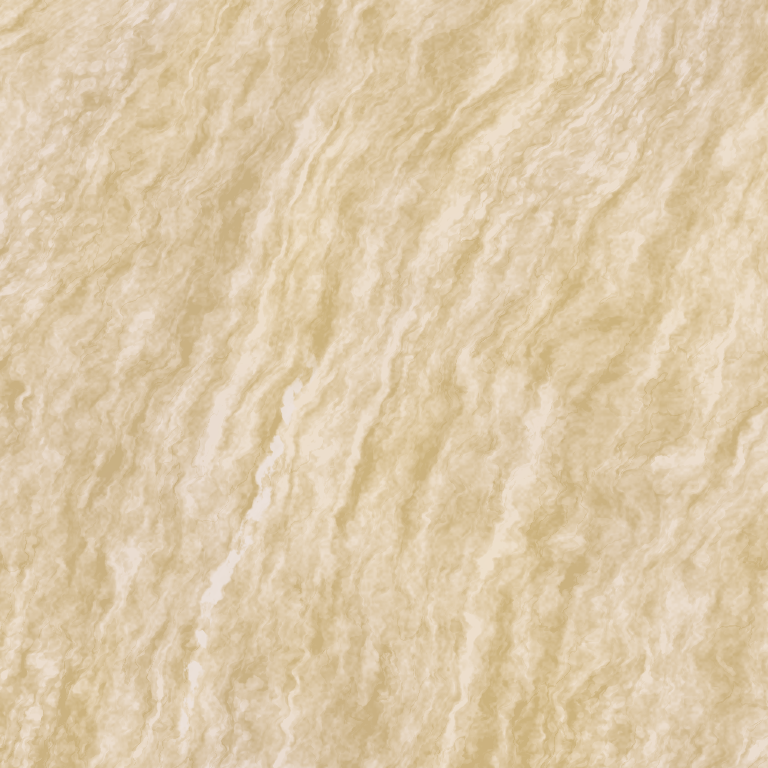
This texture is drawn by a WebGL 1 fragment shader. Its source:

```glsl
precision highp float;
uniform vec2 u_resolution;

#define LEAN 0.25
#define BEND 0.17
#define WAVE 0.17
#define BAND_CONTRAST 0.85
#define FIBRE_CONTRAST 0.95
#define FLAKE_CONTRAST 0.20
#define GRAIN_CONTRAST 0.62
#define VEIN_STRENGTH 0.36
#define OCHRE_STRENGTH 0.28
#define PEBBLE_STRENGTH 0.32
#define FISSURE_WIDTH 0.014
#define BRIGHTNESS 0.05

const vec3 OCHRE = vec3(0.812, 0.718, 0.540);
const vec3 SAND = vec3(0.868, 0.788, 0.660);
const vec3 CREAM = vec3(0.915, 0.855, 0.780);
const vec3 CHALK = vec3(0.925, 0.885, 0.860);

float hash(vec2 p) {
  return fract(sin(dot(p, vec2(127.1, 311.7))) * 43758.5453);
}

float noise(vec2 p) {
  vec2 i = floor(p), f = fract(p);
  f = f * f * (3.0 - 2.0 * f);
  return mix(mix(hash(i), hash(i + vec2(1, 0)), f.x),
             mix(hash(i + vec2(0, 1)), hash(i + vec2(1, 1)), f.x), f.y);
}

float fbm(vec2 p) {
  float sum = 0.0, amp = 0.5;
  for (int i = 0; i < 4; i++) {
    sum += amp * noise(p);
    p = p * 2.03 + 17.3;
    amp *= 0.5;
  }
  return sum / 0.9375;
}

// Line where a field crosses a level
float contour(float field, float level, float width) {
  return 1.0 - smoothstep(0.4 * width, width, abs(field - level));
}

// Rounded grains on a jittered grid; some cells stay empty
float pebbles(vec2 p) {
  vec2 cell = floor(p);
  float cover = 0.0;
  for (int y = -1; y <= 1; y++) {
    for (int x = -1; x <= 1; x++) {
      vec2 id = cell + vec2(x, y);
      vec2 center = id + 0.2 + 0.6 * vec2(hash(id), hash(id + 41.0));
      float radius = 0.58 * hash(id + 83.0);
      cover = max(cover, smoothstep(-0.06, 0.1, radius - length(p - center)));
    }
  }
  return cover;
}

void main() {
  vec2 p = gl_FragCoord.xy / u_resolution;

  // Bent, wavy flow with torn edges: x runs across the layers, y along them
  float across = p.x - LEAN * p.y - BEND * p.y * p.y;
  float ragged = 0.028 * (fbm(p * 13.0) - 0.5) + 0.019 * (fbm(p * 55.0) - 0.5);
  float wave = WAVE * (fbm(p * vec2(2.2, 2.8) + 3.7) - 0.5);
  vec2 flow = vec2(across + wave + ragged, p.y);

  // Layers are clear in some zones and fade out in others
  float strata = smoothstep(0.35, 0.65, noise(flow * vec2(5.5, 1.3) + 5.1));
  float bands = fbm(flow * vec2(36.0, 2.4)) - 0.5;
  float fibres = fbm(flow * vec2(72.0, 22.0) + 9.2) - 0.5;
  float cloud = fbm(p * 4.0 + 21.0) - 0.5;
  float tone = BRIGHTNESS + BAND_CONTRAST * bands * mix(0.4, 1.25, strata)
             + FIBRE_CONTRAST * fibres + 0.25 * cloud;

  // Fine grain, pale flakes and ochre flecks
  float grain = 0.5 * (noise(p * 250.0) + noise(flow * vec2(190.0, 110.0))) - 0.5;
  float flakes = fbm(flow * vec2(68.0, 38.0) + 27.0);
  float patches = smoothstep(0.35, 0.65, fbm(p * 6.0 + 55.0));
  tone += GRAIN_CONTRAST * grain;
  tone += FLAKE_CONTRAST * smoothstep(0.56, 0.63, flakes) * mix(0.5, 1.2, patches);
  tone -= FLAKE_CONTRAST * smoothstep(0.43, 0.36, flakes) * mix(1.2, 0.5, patches);

  // Narrow pale veins with ochre flanks
  float field = noise(flow * vec2(17.0, 1.1) + 13.0);
  float broken = smoothstep(0.47, 0.58, fbm(flow * vec2(9.0, 4.0) + 31.0));
  tone += VEIN_STRENGTH * broken * contour(field, 0.52, 0.085);
  tone -= 0.6 * OCHRE_STRENGTH * broken * contour(field, 0.65, 0.06);

  // Ochre streaks and thin crinkled cracks
  float streak = fbm(flow * vec2(20.0, 2.6) + 47.0);
  tone -= OCHRE_STRENGTH * smoothstep(0.62, 0.69, streak);
  float crinkle = contour(fbm(flow * vec2(34.0, 14.0) + 61.0), 0.5, 0.022);
  tone -= 0.24 * crinkle * smoothstep(0.42, 0.62, fbm(p * 8.0 + 71.0));

  // Trails of pale pebbles in a darker bed
  float trail = smoothstep(0.68, 0.8, noise(flow * vec2(11.0, 2.4) + 87.0));
  float pebble = pebbles(flow * vec2(72.0, 52.0));
  tone += trail * (PEBBLE_STRENGTH * pebble - 0.12);

  // Torn chalky fissure with a cream halo on its right
  float offset = across - 0.221 + 0.05 * (fbm(p * 9.0 + 5.0) - 0.5) + ragged;
  float reach = smoothstep(0.0, 0.06, p.y) * (1.0 - smoothstep(0.48, 0.57, p.y));
  float torn = smoothstep(0.4, 0.52, fbm(p * vec2(75.0, 48.0) + 19.0));
  float halo = 1.0 - smoothstep(0.008, 0.03, abs(offset - 0.012));
  float fissure = reach * torn * (1.0 - smoothstep(0.6, 1.0, abs(offset) / FISSURE_WIDTH));
  tone += 0.16 * reach * halo;
  tone -= 0.22 * reach * contour(offset, -0.017, 0.006);

  // Tone ramp with a slight drift between grey and yellow
  tone = clamp(tone / 0.46, -1.3, 1.2);
  vec3 color = SAND + max(tone, 0.0) * (CREAM - SAND) + min(tone, 0.0) * (SAND - OCHRE);
  float drift = fbm(flow * vec2(7.0, 3.0) + 101.0) - 0.5;
  color += drift * vec3(0.03, 0.02, -0.05);
  color = mix(color, CHALK, 0.9 * fissure);
  gl_FragColor = vec4(color, 1.0);
}
```
